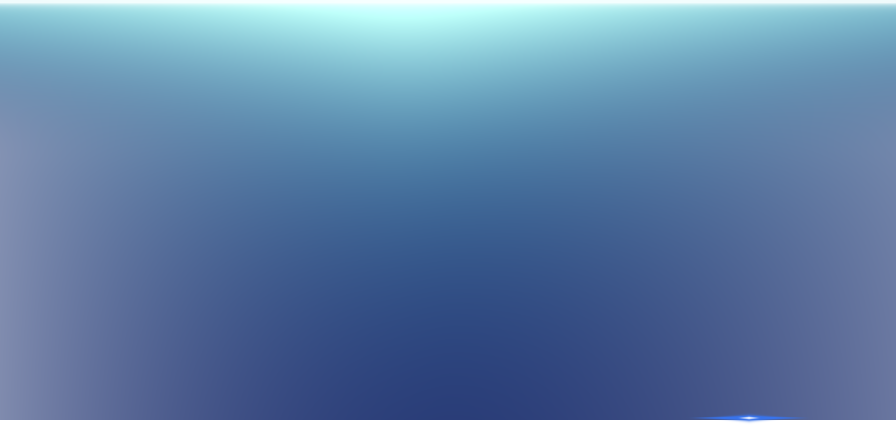
Write a Shadertoy shader that draws this background.

```glsl
// Underwater light: a pale surface fading into deep blue, with hazy lavender sides,
// a white strip along the floor and a small blue flare resting on its edge.
// Each colour channel decays exponentially with depth, as light does in water.

const vec3 DEEP_COLOR = vec3(0.15, 0.19, 0.43);
const vec3 LIGHT_COLOR = vec3(0.70, 0.92, 0.62);   // added to the deep colour at the surface
const vec3 ABSORPTION = vec3(4.2, 3.1, 2.9);
const vec3 HAZE_COLOR = vec3(0.56, 0.60, 0.72);
const vec3 SURFACE_COLOR = vec3(0.98, 1.0, 1.0);
const vec3 FLARE_COLOR = vec3(0.22, 0.45, 0.92);

const float LIGHT_X = 0.45;          // brightest column
const float LIGHT_SPREAD = 0.05;     // rounding of the light's peak
const float LIGHT_SLOPE = 0.28;      // extra depth per unit of sideways distance
const float HAZE_LEFT = 0.85;
const float HAZE_RIGHT = 0.64;
const float HAZE_POWER = 1.75;
const float HAZE_DEPTH = 0.36;       // depth at which the haze is complete
const float SURFACE_LINE = 0.006;
const float SURFACE_FADE = 0.007;
const float FLOOR_HEIGHT = 0.0625;
const vec2 FLARE_CENTER = vec2(0.836, 0.067);
const vec2 FLARE_SIZE = vec2(0.095, 0.009);
const vec2 CORE_SIZE = vec2(0.022, 0.004);

vec3 waterColor(vec2 uv) {
    float depth = 1.0 - uv.y;
    float side = length(vec2(uv.x - LIGHT_X, LIGHT_SPREAD)) - LIGHT_SPREAD;
    float path = depth + LIGHT_SLOPE * side;
    vec3 color = DEEP_COLOR + LIGHT_COLOR * exp(-ABSORPTION * path);

    // Haze gathers at both sides below the surface
    float haze = pow(abs(2.0 * uv.x - 1.0), HAZE_POWER);
    haze *= mix(HAZE_LEFT, HAZE_RIGHT, uv.x) * smoothstep(0.0, HAZE_DEPTH, depth);
    return mix(color, HAZE_COLOR, haze);
}

// Horizontal lens with pointed ends: 1 on its axis, 0 outside
float lens(vec2 p, vec2 size) {
    float taper = max(1.0 - abs(p.x) / size.x, 0.0);
    float halfHeight = size.y * taper * taper + 0.0001;
    return taper * exp(-2.0 * p.y * p.y / (halfHeight * halfHeight));
}

void mainImage(out vec4 fragColor, in vec2 fragCoord) {
    vec2 uv = fragCoord / iResolution.xy;
    float pixel = 1.0 / iResolution.y;
    vec3 color = waterColor(uv);

    // Bright line where the water meets the air
    float belowLine = max(1.0 - uv.y - SURFACE_LINE, 0.0);
    color = mix(color, SURFACE_COLOR, 0.9 * exp(-belowLine / SURFACE_FADE));

    // White floor
    float floorMask = 1.0 - smoothstep(-0.5 * pixel, 0.5 * pixel, uv.y - FLOOR_HEIGHT);
    color = mix(color, vec3(1.0), floorMask);

    // Flare with a white core
    vec2 flarePos = uv - FLARE_CENTER;
    color = mix(color, FLARE_COLOR, min(1.6 * lens(flarePos, FLARE_SIZE), 1.0));
    color = mix(color, vec3(1.0), lens(flarePos, CORE_SIZE));

    fragColor = vec4(color, 1.0);
}
```
